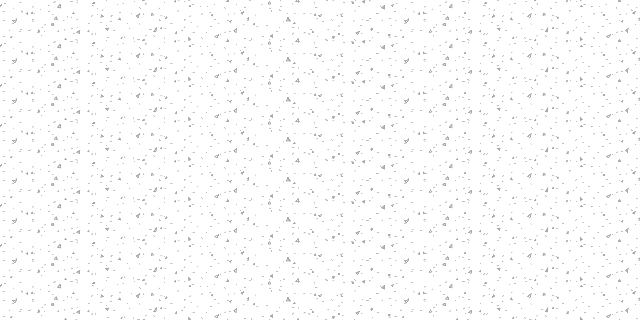
A Shadertoy shader for this pattern:

```glsl
// Concrete hatch: fine outlined stone chips and short sand ticks on white.
// Marks are jittered in two cell grids that wrap inside one wide, low tile,
// so the same scatter repeats eight times up and about 1.6 times across.

const vec2  TILE       = vec2(1.224, 0.125);   // repeat size in canvas heights
const ivec2 CHIP_GRID  = ivec2(27, 2);         // chips per tile
const ivec2 TICK_GRID  = ivec2(46, 4);         // ticks per tile
const vec2  CHIP_SIZE  = vec2(0.0024, 0.0072); // smallest and largest radius
const vec2  TICK_SIZE  = vec2(0.0008, 0.0028); // shortest and longest half length
const float CHIP_LINE  = 0.00115;              // stroke widths
const float TICK_LINE  = 0.00085;
const float CHIP_TURN  = 1.1;                  // mean direction of the first corner
const float CHIP_SWING = 1.2;                  // spread of chip angles, radians
const float TICK_SLANT = 0.9;                  // largest tick angle, radians
const vec3  PAPER      = vec3(1.0);
const vec3  INK        = vec3(0.08);
const float TAU        = 6.28318;

// Four random values in 0..1 from a wrapped cell and a seed
vec4 hash4(ivec2 cell, int seed) {
    uvec4 v = uvec4(cell.x, cell.y, seed, cell.x + 57 * cell.y) * 1664525u + 1013904223u;
    for (int i = 0; i < 2; i++) {
        v += v.yzwx * v.wxyz;
        v ^= v >> 16u;
        v = v * 1664525u + 1013904223u;
    }
    return vec4(v >> 8u) / 16777216.0;
}

vec2 polar(float angle) {
    return vec2(cos(angle), sin(angle));
}

float segmentDistance(vec2 p, vec2 a, vec2 b) {
    vec2 ab = b - a;
    return length(p - a - ab * clamp(dot(p - a, ab) / dot(ab, ab), 0.0, 1.0));
}

// Share of a pixel covered by a stroke, also right for strokes under one pixel
float strokeCover(float d, float width, float pixel) {
    float h = 0.5 * width;
    float r = 0.5 * pixel;
    return clamp((min(d + r, h) - max(d - r, -h)) / pixel, 0.0, 1.0);
}

// Outline of an uneven triangle, steep on its right side
float chipDistance(vec2 p, vec4 rnd, vec4 shape) {
    float radius = mix(CHIP_SIZE.x, CHIP_SIZE.y, rnd.z * rnd.z * rnd.z);
    float turn = CHIP_TURN + CHIP_SWING * (rnd.w - 0.5);
    vec2 a = radius * polar(turn + 0.5 * (shape.x - 0.5));
    vec2 b = radius * polar(turn + TAU / 3.0 + 0.3 + 1.1 * (shape.y - 0.5));
    vec2 c = radius * polar(turn - TAU / 3.0 + 1.1 * (shape.z - 0.5));
    return min(segmentDistance(p, a, b),
               min(segmentDistance(p, b, c), segmentDistance(p, c, a)));
}

// Short slanted dash
float tickDistance(vec2 p, vec4 rnd) {
    vec2 arm = mix(TICK_SIZE.x, TICK_SIZE.y, rnd.z * rnd.z)
             * polar(TICK_SLANT * (rnd.w - 0.5) * 2.0);
    return segmentDistance(p, -arm, arm);
}

// Nearest mark of one layer, searching the cells around p
float layerDistance(vec2 p, ivec2 grid, bool chips) {
    vec2 cellSize = TILE / vec2(grid);
    ivec2 home = ivec2(floor(p / cellSize));
    float d = 1.0;
    for (int y = -1; y <= 1; y++) {
        for (int x = -1; x <= 1; x++) {
            ivec2 cell = home + ivec2(x, y);
            ivec2 wrapped = (cell + 4 * grid) % grid;
            vec4 rnd = hash4(wrapped, chips ? 11 : 23);
            vec2 q = p - (vec2(cell) + rnd.xy) * cellSize;
            if (chips) {
                d = min(d, chipDistance(q, rnd, hash4(wrapped, 37)));
            } else {
                d = min(d, tickDistance(q, rnd));
            }
        }
    }
    return d;
}

void mainImage(out vec4 fragColor, in vec2 fragCoord) {
    float pixel = 1.0 / iResolution.y;
    vec2 p = fragCoord * pixel;

    float chips = strokeCover(layerDistance(p, CHIP_GRID, true), CHIP_LINE, pixel);
    float ticks = strokeCover(layerDistance(p, TICK_GRID, false), TICK_LINE, pixel);

    fragColor = vec4(mix(PAPER, INK, max(chips, ticks)), 1.0);
}
```
